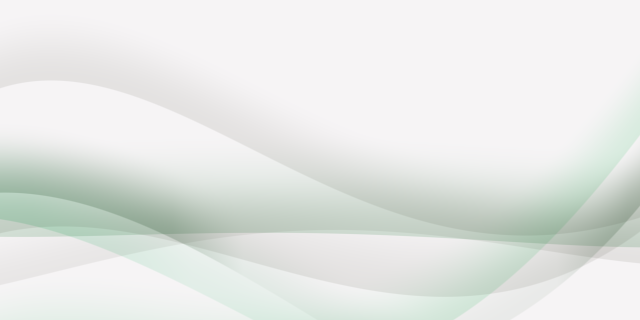
This background is drawn by a Shadertoy shader. Its source:

```glsl
// Draws pale grey and green translucent waves, each crisp below and fading upward.

#define PAPER vec3(0.965, 0.957, 0.962)
#define WARM_GREY vec3(0.925, 0.925, 0.917)
#define SAGE vec3(0.855, 0.915, 0.870)
#define MINT vec3(0.840, 0.950, 0.890)
#define AQUA vec3(0.880, 0.965, 0.910)
#define SHADOW vec3(0.820, 0.860, 0.825)

// Smooth quartic through five heights spaced evenly across the canvas
float waveHeight(float x, float a, float b, float c, float d, float e) {
    float s = 4.0 * x;
    float t2 = s * (s - 1.0) / 2.0;
    float t3 = t2 * (s - 2.0) / 3.0;
    float t4 = t3 * (s - 3.0) / 4.0;
    return a + (b - a) * s
        + (c - 2.0 * b + a) * t2
        + (d - 3.0 * c + 3.0 * b - a) * t3
        + (e - 4.0 * d + 6.0 * c - 4.0 * b + a) * t4;
}

// Tint above an edge; taper holds the full position, faint position and faint strength
vec3 veil(vec2 uv, float edge, float depth, vec3 tint, vec3 taper) {
    float above = uv.y - edge;
    float soft = max(fwidth(above), 1e-5) * 0.7;
    float cover = smoothstep(-soft, soft, above);
    float fade = 1.0 - smoothstep(0.0, depth, above);
    float along = clamp((uv.x - taper.x) / (taper.y - taper.x), 0.0, 1.0);
    float strength = mix(1.0, taper.z, along);
    return mix(vec3(1.0), tint, cover * fade * strength);
}

void mainImage(out vec4 fragColor, in vec2 fragCoord) {
    vec2 uv = fragCoord / iResolution.xy;
    vec3 even = vec3(0.0, 1.0, 1.0);
    vec3 color = PAPER;

    // Long grey wave falling from the upper left
    float falling = waveHeight(uv.x, 0.724, 0.669, 0.430, 0.273, 0.320);
    color *= veil(uv, falling, 0.23, WARM_GREY, even);

    // Nearly level sage haze
    float level = waveHeight(uv.x, 0.260, 0.268, 0.271, 0.250, 0.227);
    color *= veil(uv, level, 0.32, SAGE, even);

    // Low grey arch and the bowl that crosses it
    float arch = waveHeight(uv.x, 0.109, 0.225, 0.281, 0.247, 0.177);
    color *= veil(uv, arch, 0.20, WARM_GREY, vec3(0.95, 0.60, 0.75));
    float bowl = waveHeight(uv.x, 0.271, 0.255, 0.125, 0.078, 0.276);
    color *= veil(uv, bowl, 0.28, WARM_GREY, even);

    // Green band and shadow sweeping down from the left
    float band = waveHeight(uv.x, 0.315, 0.146, -0.107, -0.328, -0.458);
    color *= veil(uv, band, 0.28, MINT, vec3(0.05, 0.30, 0.50));
    float shade = waveHeight(uv.x, 0.398, 0.273, -0.005, -0.302, -0.536);
    color *= veil(uv, shade, 0.23, SHADOW, vec3(0.27, 0.38, 0.20));

    // Green sweep and grey fold rising to the right
    float sweep = waveHeight(uv.x, -0.146, -0.146, -0.159, 0.057, 0.578);
    color *= veil(uv, sweep, 0.28, AQUA, even);
    float fold = waveHeight(uv.x, -0.224, -0.224, -0.198, -0.052, 0.357);
    color *= veil(uv, fold, 0.25, SHADOW, vec3(0.98, 0.87, 0.30));

    fragColor = vec4(color, 1.0);
}
```
